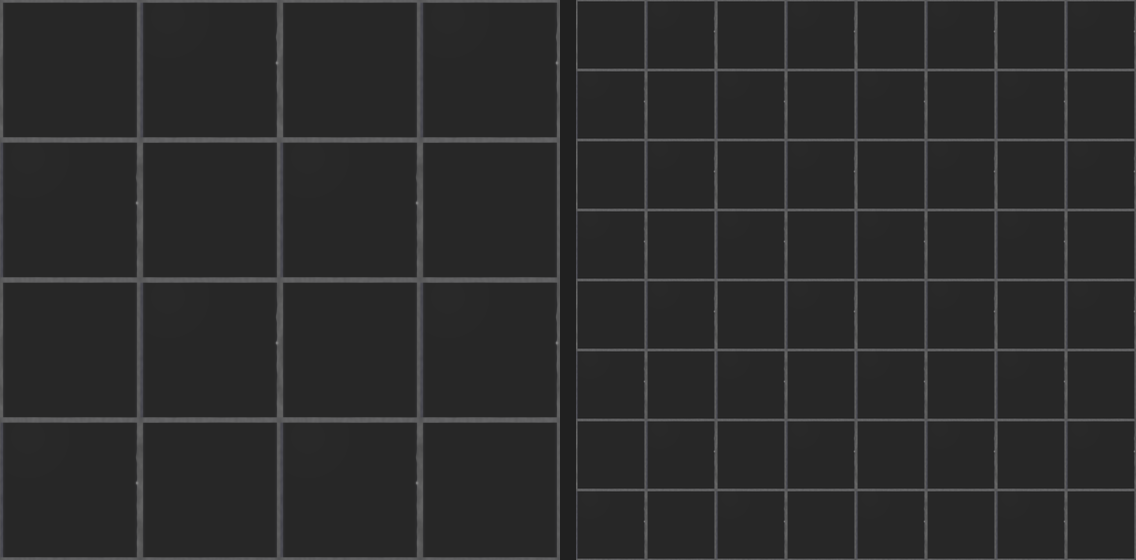
Left, the tile; right, the same tile 2 across and 2 down.
Reproduce this texture procedurally as a WebGL 1 fragment shader.

```glsl
precision highp float;
// Matte black square tiles, four by four, with narrow grey grout and alternating worn joints.
uniform vec2 u_resolution;

vec2 gradient(vec2 cell, vec2 period) {
  cell = mod(cell, period);
  float angle = 6.2832 * fract(sin(dot(cell, vec2(127.1, 311.7))) * 43758.5);
  return vec2(cos(angle), sin(angle));
}

// Gradient noise that wraps after a whole number of cells
float noise(vec2 p, vec2 period) {
  vec2 i = floor(p), f = fract(p);
  vec2 w = f * f * f * (f * (f * 6.0 - 15.0) + 10.0);
  vec2 e = vec2(1.0, 0.0);
  float low = mix(dot(gradient(i, period), f),
                  dot(gradient(i + e, period), f - e), w.x);
  float high = mix(dot(gradient(i + e.yx, period), f - e.yx),
                   dot(gradient(i + 1.0, period), f - 1.0), w.x);
  return mix(low, high, w.y);
}

float bump(float x, float width) {
  return exp(-x * x / (width * width));
}

void main() {
  vec2 p = 4.0 * gl_FragCoord.xy / u_resolution;
  vec2 cell = floor(p), f = fract(p);
  vec2 joint = floor(p + 0.5);
  vec2 d = p - joint;
  float soft = max(3.0 / u_resolution.y, 0.006);
  float worn = mod(joint.x + cell.y, 2.0);

  // Noise repeats every two tiles
  float grain = noise(p * vec2(40.0, 24.0), vec2(80.0, 48.0));
  float mottle = noise(p * vec2(18.0, 7.0), vec2(36.0, 14.0));
  float ripple = noise(p * vec2(6.0, 14.0), vec2(12.0, 28.0));

  // Tile face: faint sheen in alternate upper left corners, soft lit sides
  float sheen = 1.0 - mod(cell.x + cell.y, 2.0);
  sheen *= 1.0 - smoothstep(0.0, 0.5, length(f - vec2(0.2, 0.88)));
  vec3 color = vec3(0.152) + 0.008 * sheen;
  color += vec3(0.022, 0.022, 0.03) * (1.0 - smoothstep(0.02, 0.046, abs(d.x)));

  // Upright joints: the worn ones have a ragged left edge
  float ragged = 0.005 * ripple + 0.005 * bump(f.y - 0.73, 0.025)
               + 0.006 * bump(f.y - 0.55, 0.012);
  float leftEdge = -0.022 - worn * ragged;
  float rightEdge = 0.022 + 0.001 * ripple;
  float upright = smoothstep(-soft, soft, d.x - leftEdge)
                * smoothstep(-soft, soft, rightEdge - d.x);
  vec3 cleanGrout = mix(vec3(0.36), vec3(0.29, 0.29, 0.32),
                        smoothstep(-0.008, 0.012, d.x));
  vec3 wornGrout = vec3(0.355) + 0.07 * mottle;
  vec3 grout = mix(cleanGrout, wornGrout, worn) + 0.03 * grain;
  color = mix(color, grout, upright);

  // Small pale chip on each worn edge
  float chip = worn * bump(length(vec2(d.x + 0.022, f.y - 0.55)), 0.011);
  color += 0.16 * chip;

  // Level joints: even grey, slightly shaded where they cross the uprights
  float level = smoothstep(-soft, soft, 0.019 + 0.0015 * ripple - abs(d.y));
  vec3 levelGrout = vec3(0.38, 0.38, 0.385) + 0.025 * grain + 0.02 * mottle;
  levelGrout -= 0.04 * bump(d.x, 0.025);
  color = mix(color, levelGrout, level);

  gl_FragColor = vec4(color, 1.0);
}
```
